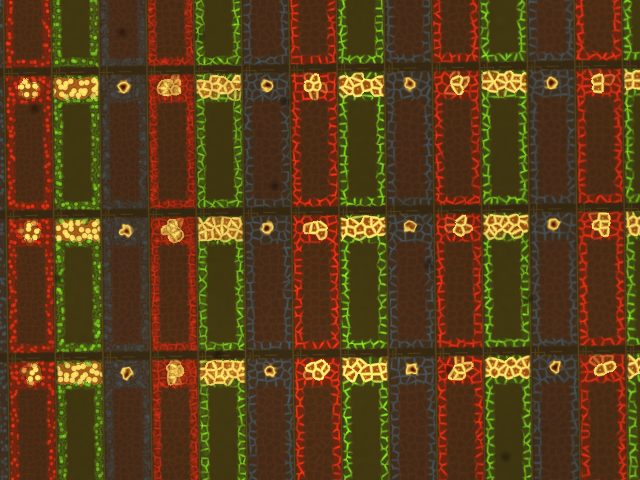
This pattern is drawn by a Shadertoy shader. Its source:

```glsl
const float PITCH = 0.2972;               // repeat size, canvas height = 1
const vec2 ANCHOR = vec2(0.607, 0.560);   // a corner of the lattice
const float TILT = 0.0125;
const vec2 CELL_MIN = vec2(0.012, 0.032), CELL_MAX = vec2(0.325, 0.968);
const vec2 WINDOW_MIN = vec2(0.066, 0.225), WINDOW_MAX = vec2(0.273, 0.915);
const vec2 PAD_CENTRE = vec2(0.169, 0.118);
const float FINE_GRAIN = 23.0, COARSE_GRAIN = 17.0;
const float VEIN_WIDTH = 0.11;

// Red, green and blue stripes
const vec3 VEIN[3] = vec3[3](vec3(0.98, 0.20, 0.07), vec3(0.52, 0.90, 0.12), vec3(0.27, 0.33, 0.36));
const vec3 BORDER[3] = vec3[3](vec3(0.42, 0.14, 0.06), vec3(0.25, 0.28, 0.07), vec3(0.25, 0.18, 0.11));
const vec3 PANE[3] = vec3[3](vec3(0.28, 0.165, 0.075), vec3(0.25, 0.215, 0.065), vec3(0.265, 0.165, 0.09));
const vec3 GAP = vec3(0.21, 0.155, 0.065);
const vec3 TRACE = vec3(0.40, 0.32, 0.12);
const vec3 HOT = vec3(1.0, 0.91, 0.42);
const vec3 EMBER = vec3(0.60, 0.31, 0.07);

vec2 hash2(vec2 p) {
    vec3 h = fract(p.xyx * vec3(0.1031, 0.1030, 0.0973));
    h += dot(h, h.yzx + 33.33);
    return fract((h.xx + h.yz) * h.zy);
}

float corner(vec2 cell, vec2 f, vec2 o) {
    return dot(hash2(cell + o) * 2.0 - 1.0, f - o);
}

float gradientNoise(vec2 p) {
    vec2 i = floor(p), f = fract(p);
    vec2 u = f * f * f * (f * (f * 6.0 - 15.0) + 10.0);
    return mix(mix(corner(i, f, vec2(0)), corner(i, f, vec2(1, 0)), u.x),
               mix(corner(i, f, vec2(0, 1)), corner(i, f, vec2(1)), u.x), u.y);
}

// Offsets to the nearest (xy) and second nearest (zw) Voronoi sites
vec4 nearestSites(vec2 p) {
    vec2 i = floor(p), f = fract(p), a = vec2(8), b = vec2(9);
    for (int y = -1; y <= 1; y++)
    for (int x = -1; x <= 1; x++) {
        vec2 o = vec2(x, y);
        vec2 r = o + 0.12 + 0.76 * hash2(i + o) - f;
        if (dot(r, r) < dot(a, a)) { b = a; a = r; }
        else if (dot(r, r) < dot(b, b)) b = r;
    }
    return vec4(a, b);
}

float sdBox(vec2 p, vec2 lo, vec2 hi) {
    vec2 d = abs(p - 0.5 * (lo + hi)) - 0.5 * (hi - lo);
    return length(max(d, 0.0)) + min(max(d.x, d.y), 0.0);
}

float fill(float d, float soft) { return 1.0 - smoothstep(-soft, soft, d); }

// Contact pad: a round cluster on red, a full band on green, none on blue
float padMask(vec2 p, int kind) {
    float d = kind == 0 ? length(p - PAD_CENTRE) - 0.062
                        : sdBox(p, vec2(-0.02, 0.058), vec2(0.36, 0.180));
    return kind == 2 ? 0.0 : fill(d, 0.012);
}

// Bus line and the small stepped switch in the gap
float traceMask(vec2 p, float px) {
    float bus = min(p.x, 1.0 / 3.0 - p.x) - 0.005;
    p.y -= step(0.5, p.y);
    float d = sdBox(p, vec2(0.0, 0.009), vec2(0.098, 0.013));
    d = min(d, sdBox(p, vec2(0.050, -0.034), vec2(0.055, 0.050)));
    d = min(d, sdBox(p, vec2(0.030, -0.012), vec2(0.034, 0.032)));
    d = min(d, sdBox(p, vec2(0.094, 0.011), vec2(0.098, 0.034)));
    d = min(d, sdBox(p, vec2(0.094, 0.030), vec2(0.142, 0.034)));
    d = min(d, sdBox(p, vec2(0.138, 0.006), vec2(0.220, 0.009)));
    return max(0.65 * fill(bus, px), 0.75 * fill(d, px + 0.002));
}

void mainImage(out vec4 fragColor, in vec2 fragCoord) {
    vec2 uv = fragCoord / iResolution.y;
    float px = 1.0 / (iResolution.y * PITCH);

    // Tilted lattice with y running downwards, three stripes per repeat
    vec2 d = (uv - ANCHOR) / PITCH;
    vec2 q = vec2(d.x * cos(TILT) + d.y * sin(TILT), d.x * sin(TILT) - d.y * cos(TILT));
    vec2 id = floor(q * vec2(3, 1));
    vec2 p = q - id / vec2(3, 1);
    int kind = int(mod(id.x, 3.0));

    // Cellular veins: fine droplets at left, open mesh at right
    float focus = smoothstep(0.05, 0.60, ANCHOR.x + PITCH * (id.x + 0.5) / 3.0);
    float grain = mix(FINE_GRAIN, COARSE_GRAIN, focus);
    vec4 s = nearestSites(p * grain + 50.0 * hash2(id + 40.0));
    float edge = dot(0.5 * (s.xy + s.zw), normalize(s.zw - s.xy));
    float soft = mix(0.07, 0.13, smoothstep(0.75, 1.30, uv.x)) + 0.5 * px * grain;
    float droplet = fill(length(s.xy) - 0.30, 0.13);
    float mesh = fill(edge - VEIN_WIDTH, soft);
    float vein = mix(droplet, mesh, 0.15 + 0.85 * focus);
    float shimmer = clamp(0.85 + 0.8 * gradientNoise(q * 21.0), 0.4, 1.2);

    // Border around a dim pane
    float wobble = 0.018 * gradientNoise(q * 26.0);
    float pane = fill(sdBox(p, WINDOW_MIN, WINDOW_MAX) + wobble, 0.008 + px);
    float cell = fill(sdBox(p, CELL_MIN, CELL_MAX) + 0.5 * wobble, 0.005 + px);
    vec3 border = mix(BORDER[kind], VEIN[kind], clamp(vein * shimmer, 0.0, 1.0));
    vec3 glass = PANE[kind] + (kind == 1 ? 0.0 : 0.35) * vec3(0.12, 0.04, 0.02) * mesh;

    // Glowing pads made of whole grains
    float near = padMask(p + s.xy / grain, kind), next = padMask(p + s.zw / grain, kind);
    float pad = mix(max(near, next), near, smoothstep(0.08, 0.28, edge));
    float hotVein = mix(fill(length(s.xy) - 0.43, 0.12), fill(edge - 0.17, soft), focus);
    vec3 ember = mix(EMBER, vec3(0.92, 0.56, 0.14), fill(length(s.xy) - 0.10, 0.08));
    border = mix(border, mix(ember, HOT, hotVein), pad);

    // A single ring on blue
    vec2 r = p - PAD_CENTRE - 0.012 * (hash2(id) - 0.5);
    float radius = length(r) + 0.030 * gradientNoise(r * 28.0 + id * 7.3);
    float ring = fill(abs(radius - 0.034) - 0.009, 0.006 + px);
    vec3 spot = mix(mix(EMBER, vec3(0.25, 0.10, 0.03), fill(radius - 0.010, 0.01)), HOT, ring);
    if (kind == 2) border = mix(border, spot, fill(radius - 0.045, 0.007 + px));

    vec3 color = mix(GAP, mix(border, glass, pane), cell);
    color = mix(color, TRACE, traceMask(p, px));

    // Uneven light and a few faint stains
    color *= 1.0 + 0.10 * gradientNoise(uv * 2.3 + 4.0) + 0.05 * gradientNoise(uv * 60.0);
    vec2 stainId = floor(uv * 6.0), h = hash2(stainId + 9.0);
    float stain = fill(length(fract(uv * 6.0) - 0.25 - 0.5 * h) - 0.05, 0.05);
    color *= 1.0 - 0.35 * stain * step(0.8, hash2(stainId + 71.0).x);
    fragColor = vec4(clamp(color, 0.0, 1.0), 1.0);
}
```
